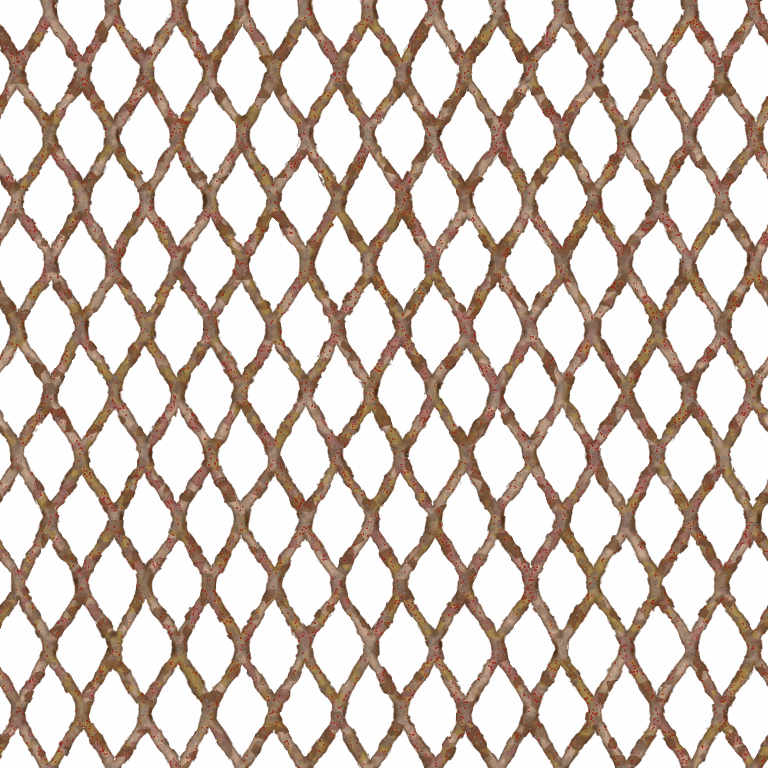
Give the GLSL for this texture, as a Shadertoy shader.

```glsl
// Rusted expanded-metal mesh on white: 12 diamonds across, 6 down, rows staggered.
// Segment distances in a mirrored cell form the strands and upright joints;
// wrapping cellular noise adds the rust patches, specks and ragged edges.

const float TAU = 6.2831853;

vec2 hash2(vec2 p) {
    vec3 q = fract(p.xyx * vec3(0.1031, 0.1030, 0.0973));
    q += dot(q, q.yzx + 33.33);
    return fract((q.xx + q.yz) * q.zy);
}

// Wrapping cellular noise: x = soft blend of cell values,
// y = distance to the nearest point, z = value of the nearest cell.
vec3 cellular(vec2 uv, float count, float seed) {
    vec2 p = uv * count, base = floor(p);
    float total = 0.0, weights = 0.0, nearest = 9.0, value = 0.0;
    for (int j = -1; j <= 1; j++)
    for (int i = -1; i <= 1; i++) {
        vec2 cell = base + vec2(i, j);
        vec2 key = mod(cell, count) + seed;
        vec2 away = cell + hash2(key) - p;
        float h = hash2(key + 531.0).x;
        float dist = dot(away, away);
        float w = exp(-14.0 * dist);
        total += w * h;
        weights += w;
        if (dist < nearest) { nearest = dist; value = h; }
    }
    return vec3(total / weights, sqrt(nearest), value);
}

float segment(vec2 p, vec2 a, vec2 b) {
    vec2 pa = p - a, ba = b - a;
    return length(pa - ba * clamp(dot(pa, ba) / dot(ba, ba), 0.0, 1.0));
}

float smoothMin(float a, float b, float k) {
    float h = max(k - abs(a - b), 0.0) / k;
    return min(a, b) - 0.25 * h * h * k;
}

// Signed distance to the metal; one mesh cell measures 1 by 2.
float mesh(vec2 p) {
    vec2 q = abs(mod(p + vec2(0.5, 1.0), vec2(1.0, 2.0)) - vec2(0.5, 1.0));
    float joint = min(segment(q, vec2(0.0), vec2(0.0, 0.1)),
                      segment(q, vec2(0.5, 0.9), vec2(0.5, 1.0)));
    float strand = segment(q, vec2(0.0, 0.1), vec2(0.5, 0.9));
    return smoothMin(joint - 0.115, strand - 0.092, 0.06);
}

void mainImage(out vec4 fragColor, in vec2 fragCoord) {
    vec2 uv = fragCoord / iResolution.xy;
    float pixel = 12.0 / iResolution.y;

    // Rust noise, from broad patches to fine specks
    vec3 broad = cellular(uv, 36.0, 3.0);
    vec3 medium = cellular(uv, 72.0, 47.0);
    vec3 stain = cellular(uv, 60.0, 91.0);
    vec3 fine = cellular(uv, 150.0, 17.0);
    vec3 speck = cellular(uv, 300.0, 5.0);

    // Slightly bent mesh with a ragged outline
    vec2 p = uv * 12.0 - vec2(0.28, 0.87);
    p += 0.018 * sin(TAU * (uv.yx * vec2(7.0, 5.0) + uv * vec2(3.0, 4.0)));
    p += 0.010 * sin(TAU * (uv.yx * vec2(29.0, 23.0) + vec2(0.3, 0.6)));
    float d = mesh(p) + 0.035 * (medium.x - 0.5) + 0.025 * (fine.x - 0.5);

    // Nearest joint: local position and its own random values
    float row = round(p.y);
    float shifted = p.x - 0.5 * mod(row, 2.0);
    vec2 local = vec2(shifted - round(shifted), p.y - row);
    vec2 chance = hash2(mod(vec2(round(shifted), row), 12.0) + 211.0);

    // Patches of tan, red and olive over brown
    vec3 metal = mix(vec3(0.56, 0.44, 0.35), vec3(0.72, 0.60, 0.51),
                     smoothstep(0.42, 0.66, 0.5 * (broad.x + medium.x)));
    metal = mix(metal, vec3(0.62, 0.42, 0.38), 0.9 * smoothstep(0.55, 0.70, stain.x));
    metal = mix(metal, vec3(0.61, 0.50, 0.27),
                0.85 * smoothstep(0.52, 0.72, 0.6 * (1.0 - broad.x) + 0.4 * fine.x));
    metal = mix(metal, vec3(0.43, 0.26, 0.15), 0.6 * smoothstep(0.68, 0.82, 1.0 - medium.x));

    // Greyed joint face with a dark fold, mostly on its right
    float face = smoothstep(0.11, 0.05, abs(local.x + 0.02)) * smoothstep(0.24, 0.10, abs(local.y));
    metal = mix(metal, vec3(0.56, 0.47, 0.41), 0.6 * face);
    float side = chance.x < 0.78 ? 1.0 : -1.0;
    vec2 fold = (local - vec2(0.095 * side, 0.10 * (chance.y - 0.7))) / vec2(0.065, 0.20);
    float shadow = smoothstep(1.1, 0.2, length(fold)) * (0.45 + 0.55 * chance.y);
    vec2 crotch = (local - vec2(0.02 * side, 0.22 * sign(chance.y - 0.5))) / vec2(0.10, 0.07);
    shadow = max(shadow, 0.6 * chance.x * smoothstep(1.1, 0.2, length(crotch)));
    metal = mix(metal, vec3(0.34, 0.20, 0.10), shadow * smoothstep(0.1, 0.5, medium.x));

    // Rounded relief, darker rims and mottled grain
    float rim = smoothstep(-0.045, 0.0, d);
    metal = mix(metal, vec3(0.40, 0.27, 0.17), 0.6 * rim);
    metal *= 0.88 + 0.12 * smoothstep(0.0, -0.08, d) + 0.22 * (fine.x - 0.5) + 0.10 * (speck.z - 0.5);

    // Clustered red specks and a few grey ones
    float dotMask = smoothstep(0.50, 0.30, speck.y);
    float cluster = smoothstep(0.50, 0.68, 0.5 * (stain.x + fine.x));
    float red = dotMask * step(0.96 - 0.30 * cluster, speck.z);
    metal = mix(metal, vec3(0.58, 0.12, 0.09), 0.75 * red);
    metal = mix(metal, vec3(0.55, 0.52, 0.53), 0.6 * dotMask * step(speck.z, 0.07));

    vec3 color = mix(metal, vec3(1.0, 0.995, 0.995), smoothstep(-pixel, pixel, d));
    fragColor = vec4(clamp(color, 0.0, 1.0), 1.0);
}
```
